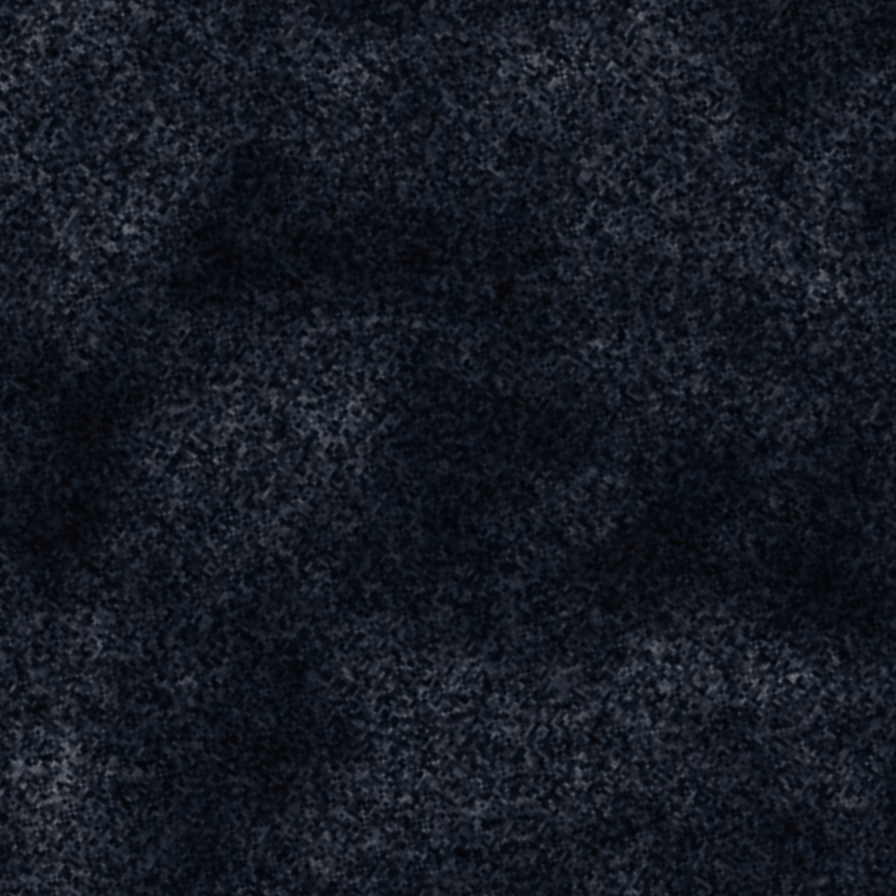
Give the GLSL for this texture, as a WebGL 2 fragment shader.

```glsl
#version 300 es
precision highp float;
// Dark blue-black felted surface: soft, slightly wide clouds under a dense fine grain.
// Clouds are summed value noise, the grain is two turned noise layers, and the
// combined tone (zero mean, unit spread) goes through a quadratic colour curve.

#define CLOUD_SCALE vec2(4.6, 6.0)
#define CLOUD_OCTAVES 4
#define CLOUD_FALLOFF 0.68
#define CLOUD_WEIGHT 0.52
#define GRAIN_FINE 235.0
#define GRAIN_COARSE 150.0
#define GRAIN_WEIGHT 0.86
#define GRAIN_CLOUD_GAIN 0.18
#define TINT_SCALE 60.0
#define TINT_AMOUNT 0.003
#define NOISE_SPREAD 0.214

uniform vec2 u_resolution;
out vec4 fragColor;

// Integer hash of a lattice point, 0 to 1
float hash(vec2 cell, uint seed) {
    uvec2 q = uvec2(ivec2(cell) + 4096);
    uint h = q.x * 73856093u ^ q.y * 19349663u ^ seed * 83492791u;
    h = (h ^ (h >> 16)) * 73244475u;
    h = (h ^ (h >> 15)) * 73244475u;
    h ^= h >> 16;
    return float(h & 65535u) / 65535.0;
}

// Smooth value noise, scaled to zero mean and about unit spread
float noise(vec2 p, uint seed) {
    vec2 cell = floor(p);
    vec2 f = fract(p);
    f = f * f * (3.0 - 2.0 * f);
    float low = mix(hash(cell, seed), hash(cell + vec2(1, 0), seed), f.x);
    float high = mix(hash(cell + vec2(0, 1), seed), hash(cell + vec2(1, 1), seed), f.x);
    return (mix(low, high, f.y) - 0.5) / NOISE_SPREAD;
}

mat2 turn(float angle) {
    float c = cos(angle), s = sin(angle);
    return mat2(c, s, -s, c);
}

// Octaves of noise, each turned against the last, normalised by energy
float clouds(vec2 uv) {
    vec2 p = uv * CLOUD_SCALE + 3.7;
    float sum = 0.0, energy = 0.0, amplitude = 1.0;
    for (int i = 0; i < CLOUD_OCTAVES; i++) {
        sum += amplitude * noise(p, uint(i + 1));
        energy += amplitude * amplitude;
        amplitude *= CLOUD_FALLOFF;
        p = turn(0.5) * p * 2.03 + 11.3;
    }
    return sum / sqrt(energy);
}

// Tight specks with a little clumping
float grain(vec2 uv) {
    float fine = noise(turn(0.6) * uv * GRAIN_FINE, 21u);
    float coarse = noise(turn(-0.35) * uv * GRAIN_COARSE, 22u);
    return 0.83 * fine + 0.56 * coarse;
}

// Near-black navy through slate to grey-blue
vec3 toneColour(float tone) {
    float t = max(tone, -2.6);
    vec3 base = vec3(0.066, 0.086, 0.121);
    vec3 slope = vec3(0.038, 0.043, 0.049);
    vec3 lift = vec3(0.008, 0.006, 0.004);
    return base + t * (slope + t * lift);
}

void main() {
    vec2 uv = gl_FragCoord.xy / min(u_resolution.x, u_resolution.y);

    // Grain is stronger on the lighter clouds
    float cloud = clouds(uv);
    float gain = GRAIN_WEIGHT * max(1.0 + GRAIN_CLOUD_GAIN * cloud, 0.3);
    vec3 colour = toneColour(CLOUD_WEIGHT * cloud + gain * grain(uv));

    // Faint drift between warm and cool
    float tint = noise(turn(0.2) * uv * TINT_SCALE, 31u);
    colour += TINT_AMOUNT * tint * vec3(1.0, -0.2, -0.8);

    fragColor = vec4(clamp(colour, 0.0, 1.0), 1.0);
}
```
